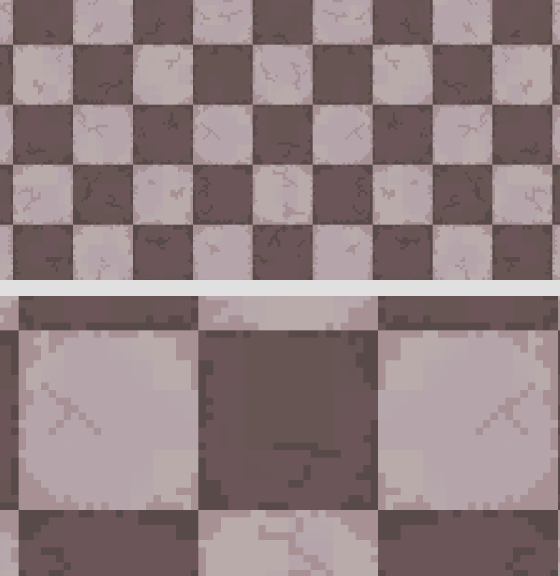
Top: the whole. Bottom: its middle third, enlarged.
A WebGL 2 fragment shader for this pattern:

```glsl
#version 300 es
precision highp float;

uniform vec2 u_resolution;
out vec4 fragColor;

const float TILES_DOWN = 4.673;             // tiles per canvas height
const vec2 GRID_OFFSET = vec2(0.219, 0.925);
const float MIRROR_COLUMN = 4.0;            // wear is mirrored about this column
const float BLOCKS = 24.0;                  // square blocks along a tile side
const int SAMPLES = 3;                      // antialiasing samples per axis

const vec3 LIGHT_GREY = vec3(0.722, 0.672, 0.668);
const vec3 LIGHT_MAUVE = vec3(0.708, 0.648, 0.672);
const vec3 LIGHT_WORN = vec3(0.66, 0.57, 0.58);
const vec3 DARK_BROWN = vec3(0.402, 0.335, 0.328);
const vec3 DARK_MAUVE = vec3(0.418, 0.332, 0.345);
const vec3 DARK_WORN = vec3(0.35, 0.29, 0.29);

float hash(vec2 p) {
    vec3 q = fract(p.xyx * 0.1031);
    q += dot(q, q.yzx + 33.33);
    return fract((q.x + q.y) * q.z);
}

float noise(vec2 p) {
    vec2 i = floor(p);
    vec2 f = fract(p);
    f = f * f * (3.0 - 2.0 * f);
    float low = mix(hash(i), hash(i + vec2(1, 0)), f.x);
    float high = mix(hash(i + vec2(0, 1)), hash(i + vec2(1, 1)), f.x);
    return mix(low, high, f.y);
}

float segmentDistance(vec2 p, vec2 a, vec2 b) {
    vec2 ab = b - a;
    float t = clamp(dot(p - a, ab) / dot(ab, ab), 0.0, 1.0);
    return length(p - a - ab * t);
}

vec2 heading(float angle) {
    return vec2(cos(angle), sin(angle));
}

// Forked crack running inward from near the rim
float crackDistance(vec2 block, vec2 seed) {
    float angle = 6.2832 * hash(seed);
    float inward = angle + 3.1416 + 1.8 * (hash(seed + 3.0) - 0.5);
    float reach = mix(3.0, 10.0, hash(seed + 5.0));
    float turn = hash(seed + 7.0) < 0.5 ? -0.95 : 0.95;
    vec2 start = 0.5 * BLOCKS + heading(angle) * mix(7.0, 12.0, hash(seed + 9.0));
    vec2 fork = start + heading(inward) * reach * 0.45;
    vec2 wobble = vec2(noise(block * 0.37 + seed), noise(block * 0.37 + seed + 19.0));
    vec2 p = block + 3.2 * (wobble - 0.5);
    float trunk = segmentDistance(p, start, start + heading(inward) * reach);
    float branch = segmentDistance(p, fork, fork + heading(inward + turn) * reach * 0.5);
    return min(trunk, branch);
}

float cracks(vec2 block, vec2 seed) {
    float nearest = BLOCKS;
    float count = 1.0 + floor(3.0 * hash(seed + 11.0));
    for (float i = 0.0; i < count; i++) {
        nearest = min(nearest, crackDistance(block, seed + 23.0 * (i + 1.0)));
    }
    return step(nearest, 0.55);
}

// Ragged rim, deeper toward the corners
float rimWear(vec2 block, vec2 seed) {
    vec2 inset = min(block, BLOCKS - block);
    bool alongX = inset.y < inset.x;
    float along = floor(alongX ? block.x : block.y);
    float across = alongX ? block.y : block.x;
    float side = (alongX ? 2.0 : 0.0) + step(0.5 * BLOCKS, across);
    vec2 key = seed + vec2(0.0, 31.0 * side);
    float ragged = mix(hash(key + floor(along / 4.0)), hash(key + vec2(along, 7.0)), 0.35);
    float corner = 1.0 - smoothstep(1.0, 8.0, max(inset.x, inset.y));
    float depth = 2.2 * ragged * ragged + 3.0 * corner * ragged;
    return step(min(inset.x, inset.y), depth);
}

// Blocky tint patches, 0 at the rim tone to 1 at the mauve tone
float patches(vec2 block, vec2 seed) {
    vec2 patchCell = floor(block / vec2(3.0, 4.0));
    float centre = 0.5 - length(block / BLOCKS - 0.5);
    float tone = noise(patchCell * 0.45 + seed) + 0.5 * (centre - 0.12);
    tone += 0.3 * (hash(seed + 41.0) - 0.5);
    return smoothstep(0.38, 0.62, tone);
}

vec3 tileColor(vec2 grid) {
    vec2 cell = floor(grid);
    vec2 local = fract(grid);
    if (cell.x > MIRROR_COLUMN) local.x = 1.0 - local.x;
    vec2 block = min(floor(local * BLOCKS), BLOCKS - 1.0) + 0.5;
    vec2 seed = vec2(abs(cell.x - MIRROR_COLUMN) * 37.0, cell.y * 53.0) + 101.0;

    bool isLight = mod(cell.x + cell.y, 2.0) < 0.5;
    float tint = patches(block, seed);
    float worn = max(rimWear(block, seed), cracks(block, seed));
    vec3 base = isLight ? mix(LIGHT_GREY, LIGHT_MAUVE, tint) : mix(DARK_BROWN, DARK_MAUVE, tint);
    return mix(base, isLight ? LIGHT_WORN : DARK_WORN, worn);
}

void main() {
    vec3 sum = vec3(0.0);
    for (int y = 0; y < SAMPLES; y++) {
        for (int x = 0; x < SAMPLES; x++) {
            vec2 shift = (vec2(x, y) + 0.5) / float(SAMPLES) - 0.5;
            vec2 uv = (gl_FragCoord.xy + shift) / u_resolution.y;
            sum += tileColor(uv * TILES_DOWN - GRID_OFFSET);
        }
    }
    fragColor = vec4(sum / float(SAMPLES * SAMPLES), 1.0);
}
```
